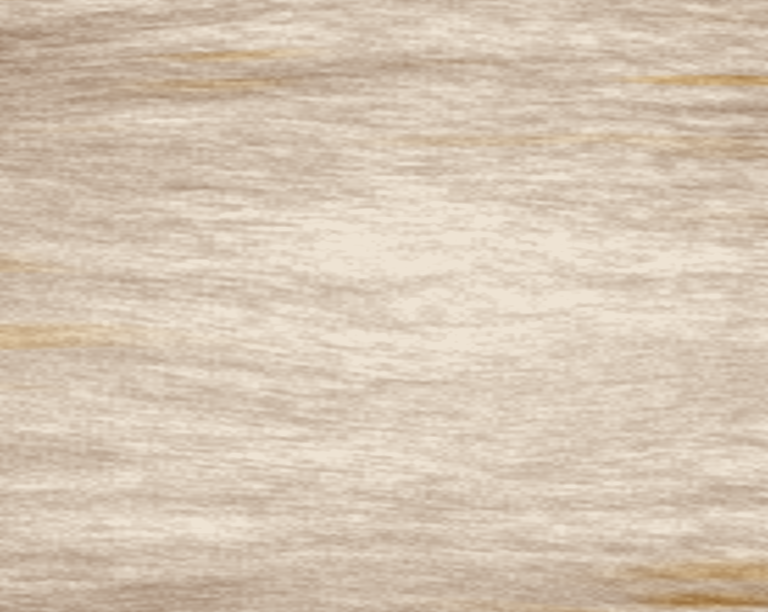
Reproduce this texture procedurally as a Shadertoy shader.

```glsl
// Pale bleached wood with fine horizontal grain, ochre streaks and darker borders.
#define BASE_COLOR vec3(0.85, 0.79, 0.72)
#define TONE_SLOPE vec3(1.0, 1.2, 1.28)
#define OCHRE_LOSS vec3(0.06, 0.13, 0.25)
#define BAND_DEPTH 0.13
#define GRAIN_DEPTH 0.15
#define FIBER_DEPTH 0.13
#define PORE_DEPTH 0.10
#define WARP 0.045
#define VIGNETTE 0.15
#define GLOW 0.035

float hash(vec2 p) {
    return fract(sin(dot(p, vec2(12.9898, 78.233))) * 43758.5453);
}

// Smooth value noise in 0..1
float noise(vec2 p) {
    vec2 cell = floor(p);
    vec2 f = fract(p);
    f = f * f * (3.0 - 2.0 * f);
    float low = mix(hash(cell), hash(cell + vec2(1.0, 0.0)), f.x);
    float high = mix(hash(cell + vec2(0.0, 1.0)), hash(cell + vec2(1.0, 1.0)), f.x);
    return mix(low, high, f.y);
}

// Octaves of noise centred on zero
float layers(vec2 p) {
    float sum = 0.0;
    float weight = 0.6;
    for (int i = 0; i < 3; i++) {
        sum += weight * (noise(p) - 0.5);
        p = p * vec2(1.9, 2.1) + 17.3;
        weight *= 0.6;
    }
    return sum;
}

// Bends the straight grain and swells it around a faint knot
vec2 bendGrain(vec2 p) {
    vec2 knot = (p - vec2(0.78, 0.54)) * vec2(3.2, 8.0);
    float swell = knot.y * exp(-dot(knot, knot));
    p.y += WARP * (noise(p * vec2(1.6, 3.0) + 4.0) - 0.5);
    p.y += 0.012 * (noise(p * vec2(5.0, 9.0)) - 0.5) - 0.035 * swell;
    return p;
}

void mainImage(out vec4 fragColor, in vec2 fragCoord) {
    vec2 uv = fragCoord / iResolution.xy;
    vec2 p = fragCoord / iResolution.y;
    vec2 g = bendGrain(p);

    // Broad bands and long grain lines, stronger in some patches
    float patches = mix(0.55, 1.3, noise(p * vec2(2.2, 5.0) + 31.0));
    float bands = layers(g * vec2(1.3, 15.0) + 7.0);
    float grain = layers(g * vec2(3.0, 48.0) + 53.0);

    // Short slanted fibers and small surface pores
    vec2 slanted = g + vec2(0.0, 0.06 * g.x);
    float fibers = noise(slanted * vec2(24.0, 150.0)) - 0.5;
    float pores = noise(p * vec2(110.0, 190.0) + 11.0) - 0.5;

    // Light centre falling off to the borders
    vec2 offCentre = (uv - vec2(0.58, 0.45)) * vec2(1.0, 1.15);
    vec2 offKnot = (uv - vec2(0.59, 0.53)) * vec2(6.0, 9.0);
    float edge = dot(offCentre, offCentre);
    float tone = 0.018 - VIGNETTE * edge + GLOW * exp(-dot(offKnot, offKnot));

    float calm = mix(0.7, 1.15, smoothstep(0.0, 0.3, edge));
    tone += BAND_DEPTH * bands * calm + GRAIN_DEPTH * grain * patches * calm;
    tone += FIBER_DEPTH * fibers * patches * 0.8 + PORE_DEPTH * pores * 0.8;

    // Thin ochre streaks, gathered near the borders
    float streak = noise(g * vec2(2.6, 42.0) + 91.0);
    float spread = noise(p * vec2(2.5, 6.0) + 63.0);
    float ochre = smoothstep(0.62, 0.95, streak) * smoothstep(0.35, 0.8, spread);
    ochre *= mix(0.3, 1.0, smoothstep(0.05, 0.35, edge));

    vec3 color = BASE_COLOR + TONE_SLOPE * min(tone, 0.085);
    color -= OCHRE_LOSS * ochre;
    fragColor = vec4(clamp(color, 0.0, 1.0), 1.0);
}
```
